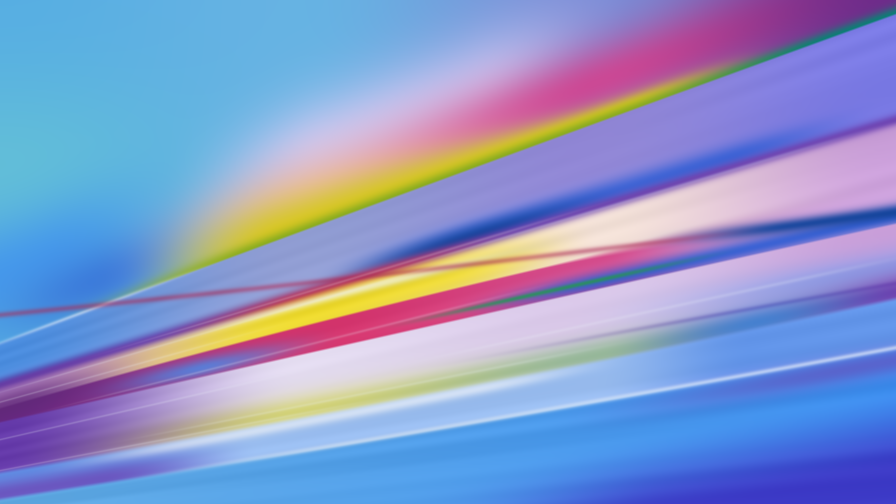
Give the GLSL for this background, as a WebGL 1 fragment shader.

```glsl
precision highp float;
// Abstract fan of glossy diagonal light ribbons across a soft blue sky.
uniform vec2 u_resolution;

const vec3 NAVY = vec3(0.07, 0.26, 0.6);
const vec3 BLUE = vec3(0.17, 0.36, 0.83);
const vec3 AZURE = vec3(0.24, 0.56, 0.94);
const vec3 ICE = vec3(0.92, 0.94, 0.97);
const vec3 LILAC = vec3(0.79, 0.62, 0.85);
const vec3 VIOLET = vec3(0.4, 0.23, 0.67);
const vec3 PLUM = vec3(0.43, 0.17, 0.54);
const vec3 CRIMSON = vec3(0.83, 0.2, 0.42);
const vec3 YELLOW = vec3(0.92, 0.84, 0.14);

float hash(vec2 p) {
  vec3 q = fract(p.xyx * 0.1031);
  q += dot(q, q.yzx + 33.33);
  return fract((q.x + q.y) * q.z);
}

float noise(vec2 p) {
  vec2 i = floor(p), f = fract(p), e = vec2(1, 0);
  f = f * f * (3.0 - 2.0 * f);
  return mix(mix(hash(i), hash(i + e), f.x),
             mix(hash(i + e.yx), hash(i + e.xx), f.x), f.y);
}

// Parabola through heights at the left, centre and right of the canvas.
float curve(float x, float l, float c, float r) {
  float u = 1.0 - x;
  return l * u * (u - x) + c * 4.0 * x * u + r * x * (x - u);
}

// Four evenly spaced colour stops.
vec3 ramp(float x, vec3 a, vec3 b, vec3 c, vec3 d) {
  float t = x * 3.0;
  vec3 m = mix(a, b, smoothstep(0.0, 1.0, t));
  m = mix(m, c, smoothstep(1.0, 2.0, t));
  return mix(m, d, smoothstep(2.0, 3.0, t));
}

float below(float d, float soft) { return 1.0 - smoothstep(-soft, soft, d); }

float span(float x, float a, float b) {
  return below(a - x, 0.09) * below(x - b, 0.09);
}

// Blends a tint along the line d = 0.
void glow(inout vec3 c, vec3 tint, float d, float width, float amount) {
  d /= width;
  c = mix(c, tint, amount * exp(-d * d));
}

// Sky and the sheen above the ridge; d is the height over the ridge.
vec3 sky(float x, float y, float d) {
  vec3 c = ramp(x, vec3(0.34, 0.68, 0.89), vec3(0.4, 0.7, 0.89), vec3(0.48, 0.55, 0.84), PLUM);
  glow(c, vec3(0.4, 0.77, 0.83), length(vec2(x, y - 0.66)), 0.2, 0.7);
  glow(c, AZURE, d - 0.14, 0.1, 0.7 * span(x, -1.0, 0.14));
  glow(c, BLUE, d - 0.05, 0.07, 0.6 * span(x, 0.03, 0.2));
  glow(c, vec3(0.83, 0.8, 0.96), d - 0.15, 0.11, 0.85 * span(x, 0.27, 0.62));
  vec3 sheen = ramp(x, LILAC, vec3(0.93, 0.72, 0.8), vec3(0.81, 0.27, 0.57), PLUM);
  glow(c, sheen, d - 0.08, 0.08, 0.95 * smoothstep(0.1, 0.36, x));
  float width = mix(0.08, 0.02, smoothstep(0.25, 0.72, x));
  glow(c, YELLOW * 0.93, d - 0.012, width, span(x, 0.22, 0.78));
  vec3 rim = mix(vec3(0.55, 0.68, 0.12), vec3(0.05, 0.5, 0.46), smoothstep(0.7, 0.93, x));
  glow(c, rim, d, 0.016, smoothstep(0.05, 0.3, x));
  return c;
}

void main() {
  vec2 p = gl_FragCoord.xy / u_resolution;
  float x = p.x, y = p.y, edge = max(1.0 / u_resolution.y, 0.003);

  // Signed heights above the ribbon edges, from top to bottom.
  float ridge = y - curve(x, 0.319, 0.648, 0.972);
  float cross = y - curve(x, 0.375, 0.47, 0.579);
  float violet = y - curve(x, 0.236, 0.502, 0.762);
  float red = y - curve(x, 0.19, 0.424, 0.618);
  float white = y - curve(x, 0.162, 0.361, 0.556);
  float hair = y - curve(x, 0.109, 0.278, 0.4375);
  float lime = y - curve(x, 0.0625, 0.2245, 0.407);
  float ice = y - curve(x, 0.009, 0.153, 0.31);
  float indigo = y - curve(x, -0.157, 0.009, 0.178);
  vec3 col = sky(x, y, ridge);

  // Lavender sheet.
  vec3 sheet = ramp(x, vec3(0.3, 0.56, 0.88), vec3(0.57, 0.62, 0.83),
                    vec3(0.57, 0.53, 0.84), vec3(0.48, 0.48, 0.9));
  col = mix(col, sheet, below(ridge, edge));
  glow(col, ICE, ridge, 0.004, 0.5 * span(x, 0.0, 0.18));
  glow(col, BLUE, violet - 0.022, 0.024, 0.8 * span(x, 0.45, 0.9));
  glow(col, NAVY, violet - 0.016, 0.02, 0.9 * span(x, 0.43, 0.62));

  // Cream and yellow ribbon with a violet crest.
  vec3 cream = ramp(x, LILAC, vec3(0.94, 0.87, 0.25), vec3(0.95, 0.88, 0.84), LILAC);
  glow(cream, YELLOW, red - 0.03, 0.035, 0.85 * span(x, 0.28, 0.58));
  glow(cream, ICE, red - 0.045, 0.009, 0.6 * span(x, 0.2, 0.55));
  col = mix(col, cream, below(violet, 0.008));
  glow(col, mix(VIOLET, CRIMSON * 0.85, span(x, 0.25, 0.5)), violet, 0.012, 0.9);

  // Crimson ribbon with blue and plum ends.
  vec3 crimson = ramp(x, PLUM, CRIMSON, vec3(0.84, 0.3, 0.55), LILAC);
  glow(crimson, AZURE, white - 0.018, 0.02, 0.8 * span(x, 0.15, 0.3));
  crimson = mix(crimson, LILAC, 0.7 * smoothstep(0.67, 0.85, x));
  col = mix(col, crimson, below(red, mix(edge, 0.025, smoothstep(0.6, 0.85, x))));
  glow(col, PLUM * 0.85, red, 0.037, 0.85 * span(x, -1.0, 0.1));
  glow(col, BLUE, white - 0.015, 0.019, 0.9 * span(x, 0.58, 1.2));
  glow(col, vec3(0.15, 0.55, 0.35), white - 0.017, 0.005, 0.9 * span(x, 0.5, 0.75));
  glow(col, NAVY, cross, 0.014, 0.95 * span(x, 0.79, 1.2));
  glow(col, CRIMSON * 0.8, cross, 0.006, 0.5 * span(x, -0.2, 0.78));

  // Pearl sheet and lime ribbon.
  vec3 pearl = ramp(x, VIOLET, vec3(0.9, 0.87, 0.95), vec3(0.86, 0.79, 0.92), LILAC);
  glow(pearl, AZURE, hair - 0.035, 0.035, 0.4 * smoothstep(0.62, 0.95, x));
  col = mix(col, pearl, below(white, edge));
  glow(col, VIOLET, hair, 0.005, 0.6 * smoothstep(0.45, 0.9, x));
  vec3 glint = ramp(x, VIOLET, vec3(0.81, 0.81, 0.42), vec3(0.57, 0.71, 0.58), VIOLET);
  glint = mix(glint, AZURE * 0.87, 0.9 * span(x, 0.76, 0.93));
  glow(col, glint, lime - 0.012, 0.035, 0.95);

  // Blue lower sheets and the indigo corner.
  vec3 pale = mix(vec3(0.39, 0.59, 0.92), vec3(0.6, 0.74, 0.94), span(x, 0.2, 0.75));
  col = mix(col, pale, below(lime, 0.006));
  glow(col, ICE, lime + 0.008, 0.012, 0.7 * span(x, 0.12, 0.62));
  glow(col, VIOLET, ice - 0.01, 0.027, 0.75 * span(x, -1.0, 0.2));
  col = mix(col, mix(vec3(0.38, 0.67, 0.89), AZURE, x), below(ice, 0.005));
  glow(col, VIOLET, ice + 0.025, 0.028, 0.55 * smoothstep(0.6, 0.95, x));
  glow(col, ICE, ice, 0.005, 0.6 * smoothstep(0.1, 0.4, x));
  col = mix(col, vec3(0.23, 0.22, 0.77), below(indigo + 0.03, 0.085) * smoothstep(0.4, 0.75, x));

  // Silky fibres and scattered hairlines following the fan.
  float fan = (y - 0.26 * x) / (1.0 + 1.15 * x), lower = below(ridge, 0.01);
  col += 0.05 * lower * (noise(vec2(x * 2.0, fan * 90.0)) - 0.5);
  for (int i = 0; i < 9; i++) {
    float k = float(i), start = hash(vec2(k, 5.0)) * 0.8 - 0.2;
    glow(col, ICE, fan - 0.3 * hash(vec2(k, 3.0)), 0.002, 0.2 * lower * span(x, start, start + 0.45));
  }
  gl_FragColor = vec4(col, 1.0);
}
```
